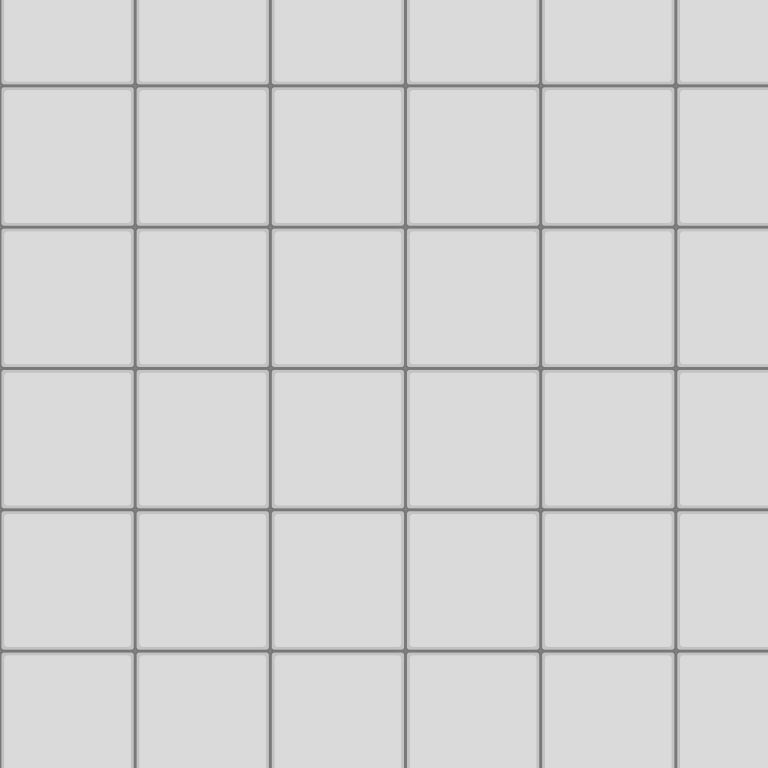
Give the GLSL for this pattern, as a WebGL 1 fragment shader.

```glsl
precision highp float;

uniform vec2 u_resolution;

// Signed distance to a rounded box centred on the origin
float roundedBox(vec2 p, vec2 halfSize, float radius) {
    vec2 q = abs(p) - halfSize + radius;
    return length(max(q, 0.0)) + min(max(q.x, q.y), 0.0) - radius;
}

// Antialiased coverage of the inside of a shape
float coverage(float dist, float pixel) {
    return clamp(0.5 - dist / pixel, 0.0, 1.0);
}

void main() {
    vec2 uv = gl_FragCoord.xy / u_resolution;
    float pixel = 1.0 / min(u_resolution.x, u_resolution.y);

    // Grid cells, slightly taller than wide
    vec2 cell = vec2(0.176, 0.184);
    vec2 p = (fract((uv - vec2(0.0, 0.1522)) / cell) - 0.5) * cell;

    float tile = roundedBox(p, 0.5 * cell - 0.0019, 0.0035);
    float face = roundedBox(p, 0.5 * cell - 0.0054, 0.0045);

    // Grout, a little lighter where the joints cross
    vec3 color = vec3(mix(0.47, 0.51, smoothstep(0.0018, 0.0032, tile)));

    // Bevel with a faint rim around the flat face
    float rim = 1.0 - smoothstep(0.0, 0.0014, abs(face));
    vec3 bevel = vec3(0.765 - 0.025 * rim);
    color = mix(color, bevel, coverage(tile, pixel));
    color = mix(color, vec3(0.855), coverage(face, pixel));

    gl_FragColor = vec4(color, 1.0);
}
```
